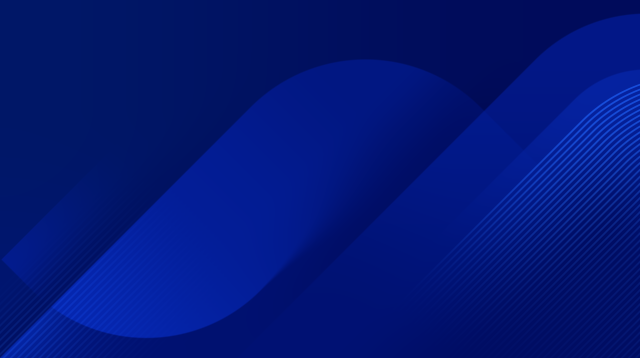
This background is drawn by a Shadertoy shader. Its source:

```glsl
// Deep blue backdrop of overlapping diagonal ribbons with rounded ends and fine contour lines.

// Signed distance to a quadrant with a rounded tip, opening toward the lower left and right.
float roundedTip(vec2 q, float radius) {
    vec2 e = vec2(q.y - q.x, q.x + q.y) * 0.70711;
    return length(max(e, 0.0)) + min(max(e.x, e.y), 0.0) - radius;
}

float inside(float dist, float softness) {
    return 1.0 - smoothstep(-softness, softness, dist);
}

// Thin repeated lines, one per unit of the coordinate.
float contour(float coord, float pixel) {
    float d = abs(fract(coord) - 0.5);
    return 1.0 - smoothstep(0.04, 0.12 + pixel, d);
}

void mainImage(out vec4 fragColor, in vec2 fragCoord) {
    vec2 p = fragCoord / iResolution.y;
    float px = 1.0 / iResolution.y;
    float across = p.x - p.y + 1.0;
    float along = p.x + p.y - 1.0;

    // Backdrop
    vec3 color = mix(vec3(0.0, 0.092, 0.405), vec3(0.0, 0.045, 0.355), smoothstep(0.0, 1.5, p.x));
    color += vec3(0.0, -0.01, 0.035) * (1.0 - smoothstep(0.1, 0.7, p.y));

    // The two rounded ends of the central ribbon
    float upper = inside(roundedTip(p - vec2(1.021, 0.381), 0.453), px);
    float lower = inside(roundedTip(vec2(0.409, 0.505) - p, 0.449), px);
    float lowerSoft = inside(roundedTip(vec2(0.409, 0.505) - p, 0.449),
                             px + 0.12 * smoothstep(-0.1, 0.8, along));

    // Faint ribbon on the left, shaded toward the central one
    float leftBand = smoothstep(-px, px, across - 0.729) * (1.0 - smoothstep(0.76, 1.0, across));
    color += vec3(0.01, 0.025, 0.13) * leftBand * lower * (1.0 - smoothstep(-0.85, -0.05, along));
    color -= vec3(0.0, 0.02, 0.05) * smoothstep(0.8, 1.0, across) * (1.0 - smoothstep(-0.8, 0.6, along));

    // Central ribbon, brightest at its lower left
    vec3 under = vec3(0.0, 0.065, 0.44);
    under += vec3(0.02, 0.085, 0.22) * exp(-7.0 * max(across - 1.0, 0.0))
           * (1.0 - smoothstep(-0.9, -0.3, along));
    vec3 ribbon = mix(vec3(0.02, 0.15, 0.69), vec3(0.01, 0.112, 0.585), smoothstep(-0.75, 0.1, along));
    ribbon = mix(ribbon, vec3(0.005, 0.09, 0.51), smoothstep(0.0, 0.75, along));
    ribbon = mix(ribbon, vec3(0.0, 0.06, 0.41),
                 smoothstep(1.3, 1.66, across) * smoothstep(-0.2, 0.8, along));
    color = mix(color, mix(under, ribbon, lowerSoft), upper);

    // Shadow cast by the second ribbon
    color -= vec3(0.0, 0.012, 0.04) * smoothstep(1.5, 1.664, across) * smoothstep(-0.3, 0.4, along)
           * (1.0 - smoothstep(0.8, 1.3, along));

    // Second ribbon
    vec2 fromHub = p - vec2(1.806, 0.523);
    vec3 second = mix(vec3(0.0, 0.068, 0.45), vec3(0.008, 0.092, 0.53), smoothstep(0.1, 0.95, p.y));
    second += vec3(0.0, 0.012, 0.035) * upper * smoothstep(0.1, 0.8, along);
    color = mix(color, second, inside(roundedTip(fromHub, 0.439), px));

    // Third ribbon, fading into shade at the lower right
    vec3 third = mix(second, vec3(0.02, 0.135, 0.63), smoothstep(0.5, 1.5, along));
    third = mix(third, vec3(0.0, 0.05, 0.39), smoothstep(1.9, 2.35, across)
          * (1.0 - 0.7 * smoothstep(1.0, 1.55, along)));
    color = mix(color, third, inside(roundedTip(fromHub, 0.283), px));

    // Bent contour lines on the right
    float bend = clamp(along * 0.70711 - 0.909, 0.0, 0.43);
    float level = across * 0.70711 - 0.439 + sqrt(0.439 * 0.439 - bend * bend);
    float depth = level - 1.382;
    float rightLines = contour(depth / 0.014, px / 0.014) * smoothstep(0.0, px, depth);
    rightLines *= smoothstep(0.2, 1.35, along) * mix(1.0, 0.4, smoothstep(0.1, 0.4, depth));
    color += vec3(0.07, 0.17, 0.24) * rightLines;

    // Straight contour lines at the lower left
    float leftLines = contour(across / 0.02, px / 0.014) * (1.0 - smoothstep(-0.95, 0.0, along));
    leftLines *= smoothstep(0.78, 1.0, across) * (1.0 - smoothstep(1.0, 1.5, across));
    color += vec3(0.025, 0.06, 0.09) * leftLines;

    fragColor = vec4(clamp(color, 0.0, 1.0), 1.0);
}
```
